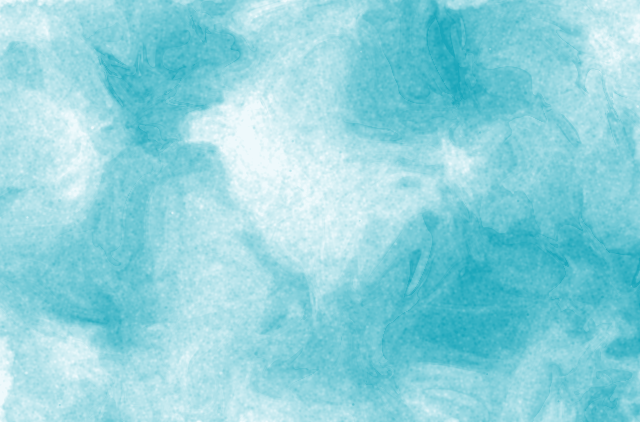
Reproduce this texture procedurally as a Shadertoy shader.

```glsl
const vec3 DEEP_TEAL = vec3(0.20, 0.69, 0.76);
const vec3 PALE_WASH = vec3(0.81, 0.93, 0.95);
const float TAU = 6.2831853;

vec3 hash3(vec2 cell) {
    vec3 h = fract(cell.xyx * vec3(0.1031, 0.1030, 0.0973));
    h += dot(h, h.yxz + 33.33);
    return fract((h.xxy + h.yzz) * h.zyx);
}

// Cellular noise: soft signed dabs on jittered points, near unit deviation
float dabs(vec2 p) {
    vec2 cell = floor(p);
    float sum = 0.0;
    for (int y = -1; y <= 1; y++)
    for (int x = -1; x <= 1; x++) {
        vec2 id = cell + vec2(x, y);
        vec3 h = hash3(id);
        vec2 d = id + h.xy - p;
        float k = max(1.0 - dot(d, d), 0.0);
        sum += (2.0 * h.z - 1.0) * k * k * k;
    }
    return 2.58 * sum;
}

// Layered dabs, each octave turned and doubled
float clouds(vec2 p, int octaves, float gain) {
    float sum = 0.0, power = 0.0, amp = 1.0;
    for (int i = 0; i < octaves; i++) {
        sum += amp * dabs(p);
        power += amp * amp;
        amp *= gain;
        p = mat2(1.6, 1.2, -1.2, 1.6) * p + 17.3;
    }
    return sum * inversesqrt(power);
}

vec2 warp(vec2 p, float freq, float amount) {
    return p + amount * vec2(dabs(p * freq + 5.1), dabs(p * freq + 41.7));
}

// Pools of pigment set round an ellipse
float pools(vec2 p, vec2 center, vec2 reach, float radius) {
    float sum = 0.0;
    for (int i = 0; i < 5; i++) {
        float a = TAU * float(i) / 5.0 - 0.17;
        vec2 d = (p - center - reach * vec2(cos(a), sin(a))) / radius;
        sum += (0.85 + 0.2 * sin(a + 0.5)) * exp(-dot(d, d));
    }
    return sum;
}

// Dried tide line: crisp on one side, fading on the other
float tideLine(float field, float crisp, float fade) {
    return smoothstep(0.0, crisp, field) * exp(-max(field, 0.0) / fade);
}

// Sparse droplets, positive for dark and negative for pale
float specks(vec2 p, float freq, float chance) {
    vec2 id = floor(p * freq);
    vec3 h = hash3(id + 71.0);
    vec3 kind = hash3(id + 193.0);
    float d = length(fract(p * freq) - 0.2 - 0.6 * h.xy) / freq;
    float drop = 1.0 - smoothstep(0.001, mix(0.003, 0.007, h.z), d);
    return drop * step(kind.x, chance) * (kind.y < 0.6 ? 1.0 : -1.0);
}

void mainImage(out vec4 fragColor, in vec2 fragCoord) {
    vec2 p = fragCoord / iResolution.y;
    float aspect = iResolution.x / iResolution.y;

    // Wet paper spreads the paint into feathered shapes
    vec2 q = warp(p, 3.5, 0.045);
    q = warp(q, 12.0, 0.018);
    q = warp(q, 34.0, 0.010);

    // Broad washes
    vec2 center = vec2(0.515 * aspect, 0.5);
    float pigment = 0.09 + 0.83 * pools(q, center, vec2(0.4 * aspect, 0.36), 0.23);
    pigment += 0.20 * clouds(q * 3.6 + 9.0, 6, 0.57);

    // Backruns, present only in patches, with feathered fringes
    float patches = smoothstep(-0.4, 0.9, dabs(p * 2.6 + 31.0));
    float blooms = clouds(q * 2.4 + 57.0, 6, 0.58);
    float fringes = clouds(q * 4.2 + 83.0, 5, 0.58);
    pigment += 0.36 * patches * tideLine(blooms, 0.16, 0.28);
    pigment += 0.34 * (1.0 - patches) * smoothstep(0.2, 0.7, pigment)
             * tideLine(fringes, 0.16, 0.32);

    // Bare, ragged margin
    vec2 inset = min(p, vec2(aspect, 1.0) - p);
    float margin = min(inset.x, inset.y) + 0.010 - 0.018 * clouds(p * 6.0 + 3.0, 5, 0.6);
    pigment -= 0.30 * (1.0 - smoothstep(-0.012, 0.008, margin));
    pigment += 0.10 * tideLine(margin, 0.008, 0.014);

    // Droplets and paper tooth
    pigment += 0.25 * specks(p, 11.0, 0.13);
    pigment += 0.028 * dabs(p * 75.0) + 0.046 * dabs(p * 155.0 + 11.0);

    vec3 color = mix(PALE_WASH, DEEP_TEAL, clamp(pigment, -0.20, 1.15));
    fragColor = vec4(color, 1.0);
}
```
